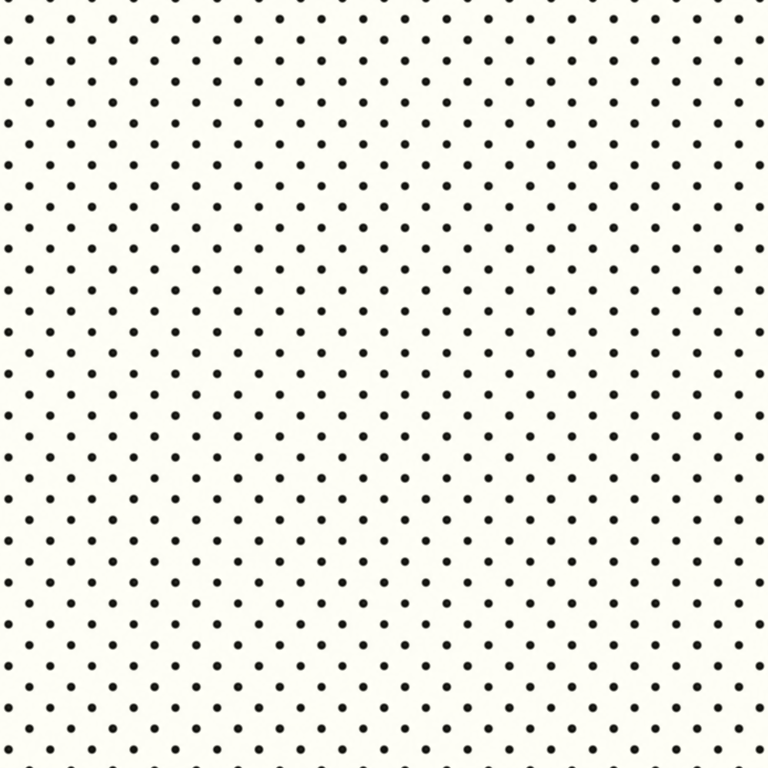
A WebGL 2 fragment shader for this pattern:

```glsl
#version 300 es
precision highp float;
// Small black polka dots on warm ivory, set in staggered rows.
// Two square lattices, half a period apart, give the nearest dot; a distance
// to its centre shapes the ink, and a hash varies each dot and the paper grain.

uniform vec2 u_resolution;
out vec4 fragColor;

const float REPEATS = 18.4;                // lattice periods across the canvas
const vec2 ANCHOR = vec2(0.0111, 0.0240);  // centre of the lower left dot
const float DOT_RADIUS = 0.0053;
const float EDGE_SOFTNESS = 0.0019;

const vec3 PAPER = vec3(0.995, 0.995, 0.963);
const vec3 INK = vec3(0.055, 0.055, 0.040);
const vec3 WORN_INK = vec3(0.19, 0.19, 0.17);

// Hash without sine: one value in 0..1 per 2D point.
float hash21(vec2 p) {
    vec3 q = fract(vec3(p.xyx) * 0.1031);
    q += dot(q, q.yzx + 33.33);
    return fract((q.x + q.y) * q.z);
}

// Smoothly interpolated lattice noise in 0..1.
float valueNoise(vec2 p) {
    vec2 cell = floor(p);
    vec2 t = smoothstep(0.0, 1.0, fract(p));
    float low = mix(hash21(cell), hash21(cell + vec2(1.0, 0.0)), t.x);
    float high = mix(hash21(cell + vec2(0.0, 1.0)), hash21(cell + 1.0), t.x);
    return mix(low, high, t.y);
}

// Centre of the closest dot, in lattice periods.
vec2 nearestDot(vec2 p) {
    vec2 corner = floor(p + 0.5);
    vec2 middle = floor(p) + 0.5;
    return distance(p, corner) < distance(p, middle) ? corner : middle;
}

// Soft disc coverage; negative distance is inside.
float coverage(float signedDistance, float softness) {
    return 1.0 - smoothstep(-softness, softness, signedDistance);
}

void main() {
    float canvas = min(u_resolution.x, u_resolution.y);
    vec2 uv = gl_FragCoord.xy / canvas;
    float softness = max(EDGE_SOFTNESS, 0.75 / canvas);

    // Nearest dot and its individual variation
    vec2 lattice = (uv - ANCHOR) * REPEATS;
    vec2 centre = nearestDot(lattice);
    vec2 offset = (lattice - centre) / REPEATS;
    float variation = hash21(centre * 2.0 + 71.0);
    float radius = DOT_RADIUS * mix(0.97, 1.03, variation);
    float dist = length(offset);

    // Paper with faint grain gathered around each dot
    float halo = 1.0 - smoothstep(radius, radius * 3.2, dist);
    float grain = valueNoise(uv * 230.0 + 17.0) - 0.5;
    vec3 colour = PAPER + grain * mix(0.006, 0.022, halo);

    // Ink with a slightly faded spot near its heart
    vec2 wornOffset = offset - radius * vec2(0.2 * (variation - 0.5), 0.1);
    float worn = 1.0 - smoothstep(0.0, radius * 0.65, length(wornOffset));
    vec3 ink = mix(INK, WORN_INK, worn * mix(0.3, 0.9, variation));
    colour = mix(colour, ink, coverage(dist - radius, softness));

    fragColor = vec4(clamp(colour, 0.0, 1.0), 1.0);
}
```
